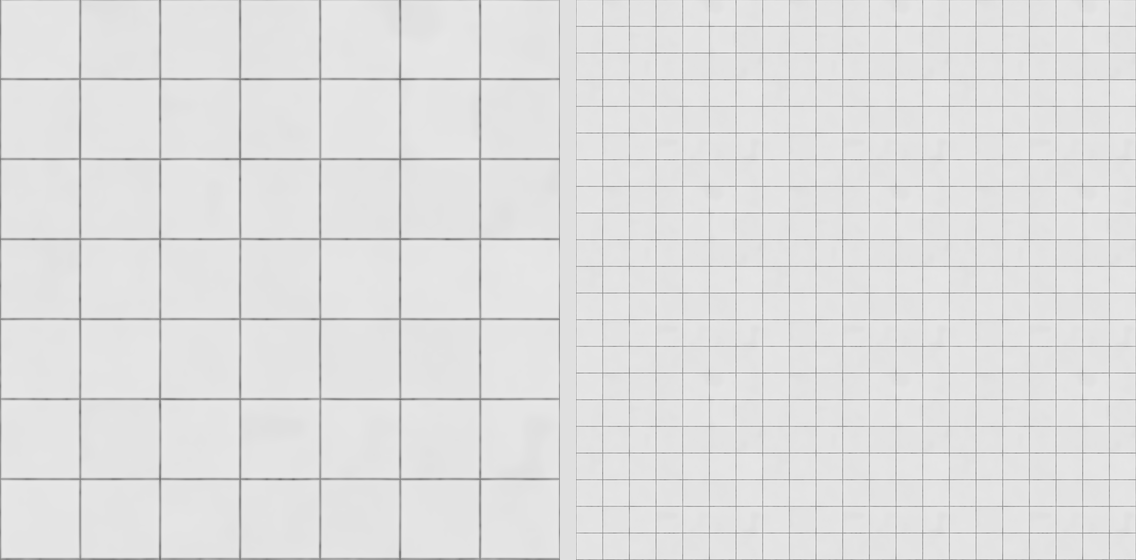
Left, the tile; right, the same tile 3 across and 3 down.
This pattern is drawn by a Shadertoy shader. Its source:

```glsl
// Square pale grey ceramic tiles with thin, unevenly soiled grout joints.
#define TILES 7.0
#define JOINT_SHIFT vec2(0.0003, 0.0016)
#define JOINT_WIDTH 0.0015
#define JOINT_DEPTH 0.34
#define JOINT_WEAR 0.24
#define FACE_TONE 0.893
#define TILE_VARIATION 0.008
#define CLOUD_AMOUNT 0.016
#define SMUDGE_AMOUNT 0.016
#define RIM_LIGHT 0.006

float hash(vec2 cell, float seed) {
    vec3 q = fract(vec3(cell, seed) * vec3(0.1031, 0.1130, 0.0973));
    q += dot(q, q.yzx + 33.33);
    return fract((q.x + q.y) * q.z);
}

// Value noise that wraps after "period" lattice cells.
float wrapNoise(vec2 p, vec2 period, float seed) {
    vec2 i = floor(p);
    vec2 f = p - i;
    f = f * f * (3.0 - 2.0 * f);
    vec2 a = mod(i, period);
    vec2 b = mod(i + 1.0, period);
    float low = mix(hash(a, seed), hash(vec2(b.x, a.y), seed), f.x);
    float high = mix(hash(vec2(a.x, b.y), seed), hash(b, seed), f.x);
    return mix(low, high, f.y);
}

float clouds(vec2 uv) {
    float sum = 0.0;
    float weight = 0.5;
    float cells = 14.0;
    for (int octave = 0; octave < 4; octave++) {
        sum += weight * (wrapNoise(uv * cells, vec2(cells), cells) - 0.5);
        cells *= 2.0;
        weight *= 0.55;
    }
    return sum;
}

// Darkness of the joint nearest to "across", worn along its length.
float joint(float across, float along, float seed, float pixel) {
    float line = floor(across + 0.5);
    float row = mod(line, TILES);
    float offset = (across - line) / TILES;
    float fine = wrapNoise(vec2(along * 12.0, row), vec2(12.0 * TILES, TILES), seed);
    float broad = wrapNoise(vec2(along * 3.0, row), vec2(3.0 * TILES, TILES), seed + 5.0);
    offset += (broad - 0.5) * 0.0005;
    float width = max(JOINT_WIDTH, 0.6 * pixel);
    float grime = smoothstep(0.78, 1.0, fine) * broad;
    float depth = JOINT_DEPTH * (1.0 + JOINT_WEAR * (broad + fine - 1.0 + grime));
    return depth * (JOINT_WIDTH / width) * exp(-0.5 * offset * offset / (width * width));
}

void mainImage(out vec4 fragColor, in vec2 fragCoord) {
    vec2 uv = fragCoord / iResolution.xy;
    vec2 pixel = 1.0 / iResolution.xy;
    vec2 grid = (uv - JOINT_SHIFT) * TILES;
    vec2 tile = mod(floor(grid), TILES);
    vec2 local = fract(grid);

    // Glazed face: tone per tile, soft clouding and a few darker smudges.
    float tone = FACE_TONE + TILE_VARIATION * (hash(tile, 3.0) - 0.5);
    tone += CLOUD_AMOUNT * clouds(uv);
    float patches = wrapNoise(uv * 21.0, vec2(21.0), 41.0);
    float stained = smoothstep(0.45, 1.0, hash(tile, 17.0));
    tone -= SMUDGE_AMOUNT * stained * smoothstep(0.55, 0.95, patches);

    // Faint light rim just inside each tile.
    vec2 edge = min(local, 1.0 - local);
    tone += RIM_LIGHT * (1.0 - smoothstep(0.03, 0.09, min(edge.x, edge.y)));

    // Joints in both directions; crossings do not double up.
    float upright = joint(grid.x, grid.y, 61.0, pixel.x);
    float level = joint(grid.y, grid.x, 83.0, pixel.y);
    tone -= max(upright, level) + 0.15 * min(upright, level);

    fragColor = vec4(vec3(clamp(tone, 0.0, 1.0)), 1.0);
}
```
